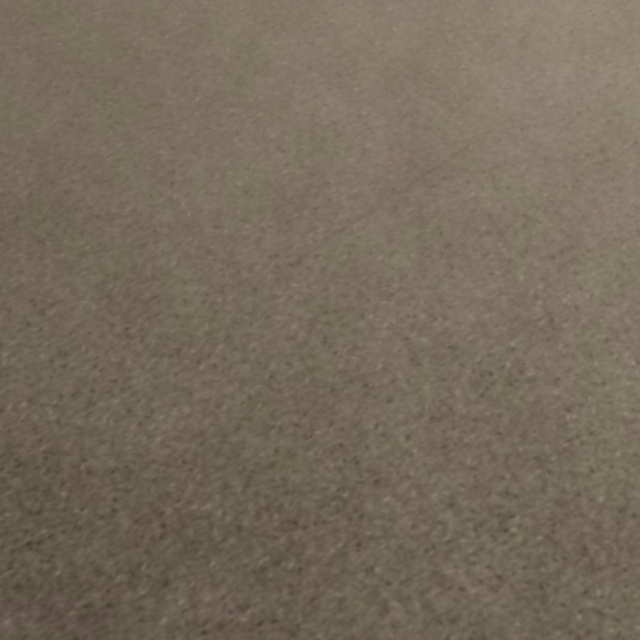
Reproduce this texture procedurally as a WebGL 2 fragment shader.

```glsl
#version 300 es
precision highp float;
// Worn brown-grey stone floor in dim slanting light, with fine grit and a faint crease.

uniform vec2 u_resolution;
out vec4 outColor;

const float TAU = 6.28319;

vec2 hash2(vec2 cell) {
    vec3 h = fract(cell.xyx * vec3(0.1031, 0.1030, 0.0973));
    h += dot(h, h.yzx + 33.33);
    return fract((h.xx + h.yz) * h.zy);
}

mat2 rotation(float angle) {
    float c = cos(angle), s = sin(angle);
    return mat2(c, -s, s, c);
}

float cornerSlope(vec2 cell, vec2 offset) {
    float angle = TAU * hash2(cell).x;
    return dot(vec2(cos(angle), sin(angle)), offset);
}

float gradientNoise(vec2 p) {
    vec2 cell = floor(p), f = fract(p);
    vec2 w = f * f * f * (f * (f * 6.0 - 15.0) + 10.0);
    float low = mix(cornerSlope(cell, f),
                    cornerSlope(cell + vec2(1, 0), f - vec2(1, 0)), w.x);
    float high = mix(cornerSlope(cell + vec2(0, 1), f - vec2(0, 1)),
                     cornerSlope(cell + vec2(1, 1), f - vec2(1, 1)), w.x);
    return mix(low, high, w.y);
}

// Soft elongated flecks, at most one per cell; size is in cells.
float flecks(vec2 p, float density, vec2 size, float tilt, float spread, float seed) {
    vec2 home = floor(p);
    float cover = 0.0;
    for (int y = -1; y <= 1; y++) {
        for (int x = -1; x <= 1; x++) {
            vec2 cell = home + vec2(x, y);
            vec2 place = hash2(cell + seed);
            vec2 trait = hash2(cell + seed + 71.0);
            float present = step(trait.x, density);
            float angle = tilt + spread * (trait.y - 0.5);
            vec2 d = rotation(angle) * (p - cell - place) / size;
            float chance = fract(trait.y * 17.0);
            float strength = 0.2 + 0.8 * chance * chance;
            cover = max(cover, present * strength * exp(-dot(d, d)));
        }
    }
    return cover;
}

// Distance to a segment in x, position along it in y.
vec2 segment(vec2 p, vec2 a, vec2 b) {
    vec2 ab = b - a;
    float t = clamp(dot(p - a, ab) / dot(ab, ab), 0.0, 1.0);
    return vec2(length(p - a - t * ab), t);
}

vec3 lighting(vec2 p) {
    vec3 nearLight = mix(vec3(0.372, 0.336, 0.278), vec3(0.437, 0.397, 0.335), p.x);
    vec3 farLight = mix(vec3(0.482, 0.437, 0.372), vec3(0.575, 0.525, 0.460), p.x);
    return mix(nearLight, farLight, smoothstep(-0.1, 1.12, p.y));
}

// Broad stains, tinted between green and mauve.
vec3 stains(vec2 p) {
    float shade = gradientNoise(p * 4.0 + 5.0) + 0.7 * gradientNoise(p * 10.0 + 19.0)
                + 0.6 * gradientNoise(p * 21.0 + 61.0);
    float tint = gradientNoise(p * 9.0 + 31.0) + 0.7 * gradientNoise(p * 19.0 + 47.0);
    return 0.030 * shade + tint * vec3(0.008, -0.008, 0.010);
}

float grain(vec2 p) {
    vec2 slanted = rotation(0.5) * p * vec2(0.8, 1.1);
    return 0.65 * gradientNoise(p * 42.0)
         + 1.00 * gradientNoise(slanted * 78.0 + 13.0)
         + 0.80 * gradientNoise(slanted * 135.0 + 29.0);
}

void main() {
    vec2 p = gl_FragCoord.xy / u_resolution.y;

    // Grit shrinks and fades with distance up the floor.
    vec2 ground = vec2((p.x - 0.5) * (0.9 + 0.35 * p.y), p.y * (0.9 + 0.3 * p.y)) + 2.0;
    float clarity = mix(1.0, 0.42, smoothstep(0.1, 1.0, p.y));

    vec3 color = lighting(p) + stains(p);
    color += 0.056 * clarity * grain(ground);

    // Dark pits and pale slanted chips.
    float pits = flecks(ground * 66.0, 0.50, vec2(0.33, 0.23), 0.6, 2.6, 3.0);
    float chips = flecks(ground * 60.0, 0.40, vec2(0.34, 0.19), 0.6, 2.0, 137.0);
    color -= 0.088 * clarity * pits * vec3(1.0, 0.98, 0.92);
    color += 0.092 * clarity * chips * vec3(1.0, 0.96, 0.88);

    // Faint crease, broken up along its length.
    vec2 crease = segment(p, vec2(0.40, 0.55), vec2(0.85, 0.85));
    float wobble = 0.003 * gradientNoise(p * 22.0);
    float offset = (crease.x + wobble) / 0.0032;
    float line = exp(-offset * offset);
    float wear = smoothstep(0.0, 0.25, crease.y) * smoothstep(1.0, 0.85, crease.y);
    color -= 0.032 * line * wear * (0.75 + 0.6 * gradientNoise(p * 30.0 + 9.0));

    outColor = vec4(clamp(color, 0.0, 1.0), 1.0);
}
```
